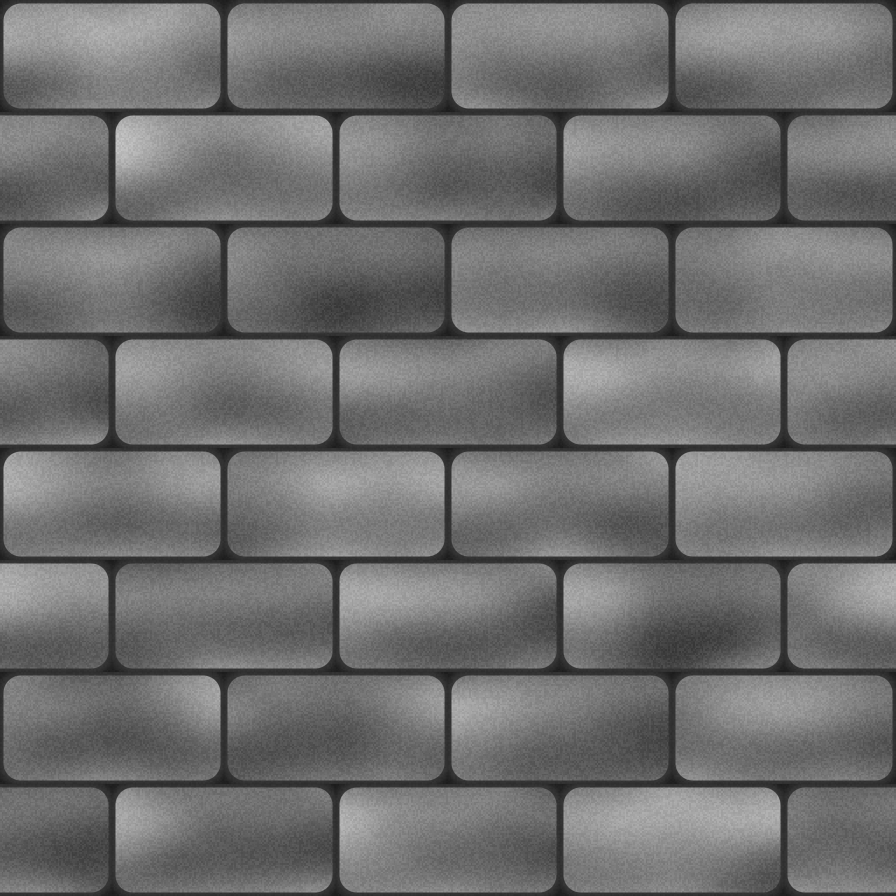
Write a WebGL 1 fragment shader that draws this pattern.

```glsl
precision highp float;
// Grey running-bond wall of rounded bricks with thin dark joints.
// A rounded-box distance cuts each brick; all faces share a light upper left and
// a dark low band, varied by per-brick value noise and roughened by fine grain.

uniform vec2 u_resolution;

const vec2 BRICKS = vec2(4.0, 8.0);       // repeats across and down
const float JOINT = 0.0078;               // joint width
const float CORNER = 0.0195;              // brick corner radius
const vec2 CLOUD_CELLS = vec2(2.0, 1.6);  // cloud cells per brick
const float FACE_TONE = 0.472;
const float CLOUD_DEPTH = 0.32;
const float BRICK_VARIATION = 0.08;
const float BAND_DEPTH = 0.085;           // shared light top and dark low band
const float BAND_SLANT = 0.12;            // rise of the band towards the right
const float SIDE_LIGHT = 0.06;            // left side brighter than right
const float JOINT_EDGE_TONE = 0.205;
const float JOINT_DEEP_TONE = 0.12;
const float JOINT_FADE = 0.012;           // distance over which joints darken
const float GRAIN_CELLS = 512.0;
const float GRAIN_DEPTH = 0.072;
const float TAU = 6.2832;

float hash(vec2 p) {
  vec3 q = fract(vec3(p.xyx) * 0.1031);
  q += dot(q, q.yzx + 33.33);
  return fract((q.x + q.y) * q.z);
}

float valueNoise(vec2 p) {
  vec2 cell = floor(p);
  vec2 f = fract(p);
  f = f * f * (3.0 - 2.0 * f);
  float low = mix(hash(cell), hash(cell + vec2(1.0, 0.0)), f.x);
  float high = mix(hash(cell + vec2(0.0, 1.0)), hash(cell + vec2(1.0)), f.x);
  return mix(low, high, f.y);
}

float clouds(vec2 p) {
  return 0.78 * valueNoise(p) + 0.22 * valueNoise(p * 2.0 + 17.0);
}

float roundedBox(vec2 p, vec2 halfSize, float radius) {
  vec2 q = abs(p) - halfSize + radius;
  return length(max(q, 0.0)) + min(max(q.x, q.y), 0.0) - radius;
}

// Shading common to all bricks: bright high on the left, dark low on the right
float sharedLight(vec2 local) {
  float height = local.y - BAND_SLANT * (local.x - 0.5);
  return BAND_DEPTH * sin(TAU * (height - 0.5)) - SIDE_LIGHT * (local.x - 0.5);
}

void main() {
  vec2 uv = gl_FragCoord.xy / u_resolution;
  float pixel = 1.0 / min(u_resolution.x, u_resolution.y);

  // Running bond: every second course moves by half a brick
  vec2 wall = uv * BRICKS;
  wall.x += 0.5 * mod(floor(wall.y) + 1.0, 2.0);
  vec2 id = floor(wall);
  id.x = mod(id.x, BRICKS.x);
  vec2 local = fract(wall);

  vec2 size = 1.0 / BRICKS;
  float dist = roundedBox((local - 0.5) * size, 0.5 * (size - JOINT), CORNER);

  // Brick face: shared light plus its own clouds and base tone
  vec2 seed = floor(vec2(hash(id + 3.7), hash(id + 51.3)) * 90.0);
  float face = FACE_TONE + sharedLight(local)
    + CLOUD_DEPTH * (clouds(local * CLOUD_CELLS + seed) - 0.5)
    + BRICK_VARIATION * (hash(id + 23.1) - 0.5);

  // Joints deepen away from the bricks, most where they meet
  float joint = mix(JOINT_EDGE_TONE, JOINT_DEEP_TONE, smoothstep(0.0, JOINT_FADE, dist));

  float brick = 1.0 - smoothstep(-0.7 * pixel, 0.7 * pixel, dist);
  float grain = hash(floor(uv * GRAIN_CELLS) + 7.0) - 0.5;
  float tone = mix(joint, face, brick) + GRAIN_DEPTH * grain * mix(0.35, 1.0, brick);
  gl_FragColor = vec4(vec3(tone), 1.0);
}
```
